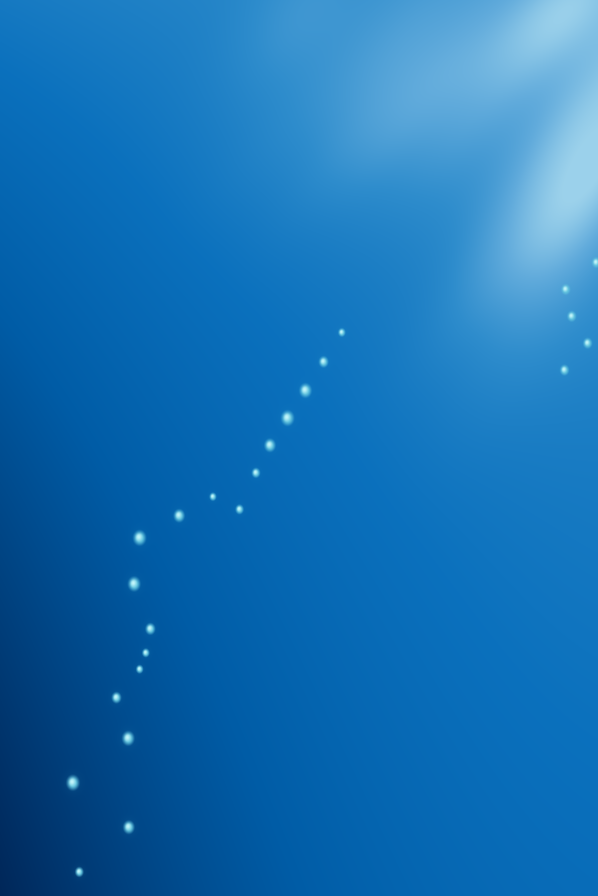
A Shadertoy shader for this background:

```glsl
const float PI = 3.14159265;
const int TRAIL_COUNT = 19;
const int CLUSTER_COUNT = 5;

// Water colours from deep to sunlit
const vec3 WATER[7] = vec3[7](
    vec3(0.00, 0.14, 0.33), vec3(0.00, 0.25, 0.49), vec3(0.00, 0.36, 0.65),
    vec3(0.04, 0.44, 0.74), vec3(0.18, 0.55, 0.80), vec3(0.38, 0.67, 0.86),
    vec3(0.61, 0.82, 0.92));
const vec3 BUBBLE_RIM = vec3(0.20, 0.68, 0.82);
const vec3 BUBBLE_CORE = vec3(0.76, 0.96, 0.98);

vec3 waterColour(float level) {
    float l = clamp(level, 0.0, 5.999);
    int i = int(l);
    return mix(WATER[i], WATER[i + 1], fract(l));
}

vec2 rotate(vec2 p, float angle) {
    float c = cos(angle), s = sin(angle);
    return vec2(c * p.x + s * p.y, c * p.y - s * p.x);
}

float bell(float x) {
    return exp(-x * x);
}

// Soft elliptical glow with its long axis at the given angle
float glow(vec2 p, vec2 centre, vec2 radii, float angle) {
    vec2 q = rotate(p - centre, angle) / radii;
    return exp(-dot(q, q));
}

vec2 gradientAt(vec2 cell) {
    float h = fract(sin(dot(cell, vec2(127.1, 311.7))) * 43758.5);
    return vec2(cos(2.0 * PI * h), sin(2.0 * PI * h));
}

float gradientNoise(vec2 p) {
    vec2 i = floor(p), f = fract(p);
    vec2 w = f * f * f * (f * (f * 6.0 - 15.0) + 10.0);
    vec2 e = vec2(1.0, 0.0);
    float a = dot(gradientAt(i), f);
    float b = dot(gradientAt(i + e.xy), f - e.xy);
    float c = dot(gradientAt(i + e.yx), f - e.yx);
    float d = dot(gradientAt(i + e.xx), f - e.xx);
    return mix(mix(a, b, w.x), mix(c, d, w.x), w.y);
}

// Ambient light: dark at lower left, paler upwards and to the right
float ambientLevel(vec2 uv) {
    float left = 0.1 + uv.y * (2.4 + 0.8 * uv.y);
    float right = 2.8 + 1.2 * uv.y;
    return mix(left, right, uv.x * (1.8 - 0.8 * uv.x));
}

// Sunlight entering from the upper right, broken into faint streaks
float sunLevel(vec2 p) {
    float sun = 1.25 * glow(p, vec2(0.50, 0.91), vec2(0.19, 0.11), 0.45)
              + 1.20 * glow(p, vec2(0.65, 1.00), vec2(0.10, 0.06), 0.7)
              + 2.00 * glow(p, vec2(0.667, 0.83), vec2(0.17, 0.06), 0.96)
              + 0.60 * glow(p, vec2(0.62, 0.70), vec2(0.17, 0.10), 0.96)
              + 0.40 * glow(p, vec2(0.325, 0.98), vec2(0.09, 0.05), 0.9);
    float streaks = gradientNoise(rotate(p, 0.9) * vec2(4.0, 15.0));
    return sun * (1.0 + 0.22 * streaks);
}

// Long winding trail that climbs to the right
vec2 trailPosition(float i) {
    float t = i / float(TRAIL_COUNT - 1);
    float side = -cos(PI * i);
    float zigzag = 0.117 * i * exp(-i) + 0.033 * bell(i - 11.5);
    float x = 0.0885 + 0.293 * t - 0.0234 * sin(PI * t)
            - 0.0586 * bell((i - 8.7) / 1.4) + side * zigzag;
    float y = 0.027 + 0.602 * t + 0.0495 * sin(PI * t) + 0.0234 * sin(2.0 * PI * t)
            + 0.031 * bell((i - 8.1) / 3.5) * sin(2.0 * PI * (i - 8.1) / 6.5);
    return vec2(x, y);
}

// Short swaying column at the right edge
vec2 clusterPosition(float i) {
    return vec2(0.630 + 0.0065 * i + 0.0195 * sin(2.0 * PI * i / 3.7), 0.587 + 0.030 * i);
}

vec3 addBubble(vec3 colour, vec2 p, vec2 centre, float radius) {
    vec2 q = (p - centre) / (radius * vec2(0.92, 1.08));
    float body = 1.0 - smoothstep(0.35, 1.15, length(q));
    float core = 1.0 - smoothstep(0.0, 0.75, length(q - vec2(-0.12, 0.12)));
    colour = mix(colour, BUBBLE_RIM, 0.12 * exp(-0.8 * dot(q, q)));
    return mix(colour, mix(BUBBLE_RIM, BUBBLE_CORE, 0.35 + 0.65 * core), body);
}

void mainImage(out vec4 fragColor, in vec2 fragCoord) {
    vec2 uv = fragCoord / iResolution.xy;
    vec2 p = fragCoord / iResolution.y;
    vec3 colour = waterColour(ambientLevel(uv) + sunLevel(p));

    // Bubbles
    for (int i = 0; i < TRAIL_COUNT; i++) {
        float n = float(i);
        float radius = 0.0064 + 0.0019 * cos(2.0 * PI * (n - 2.2) / 6.5);
        colour = addBubble(colour, p, trailPosition(n), radius);
    }
    for (int i = 0; i < CLUSTER_COUNT; i++) {
        colour = addBubble(colour, p, clusterPosition(float(i)), 0.0058);
    }
    fragColor = vec4(colour, 1.0);
}
```
